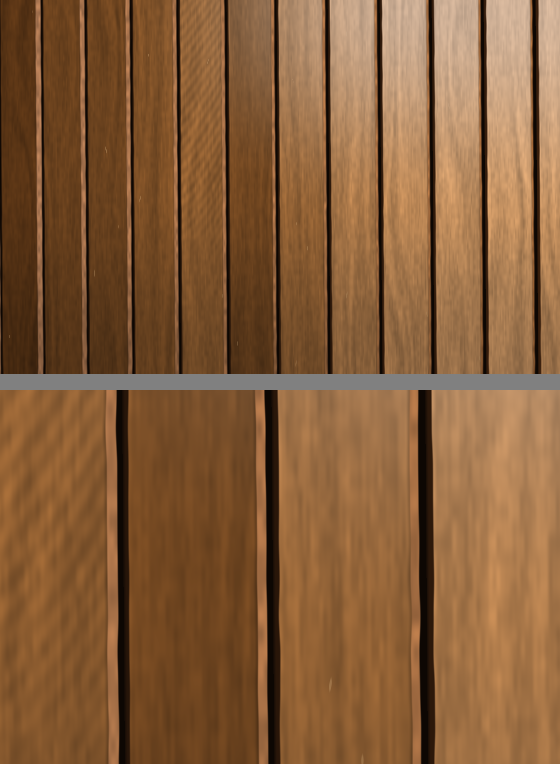
Top, the full canvas; bottom, a detail of the centre.
This texture is drawn by a Shadertoy shader. Its source:

```glsl
// Upright wooden slats with pale side lips and dark gaps, lit from the upper right.
// Slat edges follow a widening pitch; each face gets its own tone, stretched-noise
// grain, slow streaks and sparse scuffs, then a glossy sheen.

// Layout, in fractions of the canvas width
const float FIRST_GAP = 0.0013;
const float PITCH = 0.0746;          // width of the first slat
const float PITCH_GROWTH = 0.0013;   // quadratic widening towards the right
const float WIDENING_END = 7.0;      // slats keep an even width from here on
const float LEAN = 0.005;
const vec2 GAP_WIDTH = vec2(0.0040, 0.0114);   // at left, at right
const vec2 LIP_WIDTH = vec2(0.0118, 0.0030);

// Colours
const vec3 WOOD_DARK = vec3(0.31, 0.18, 0.07);
const vec3 WOOD_MID = vec3(0.52, 0.335, 0.165);
const vec3 WOOD_LIGHT = vec3(0.76, 0.56, 0.37);
const vec3 LIP_LEFT = vec3(0.66, 0.46, 0.32);
const vec3 LIP_RIGHT = vec3(0.64, 0.41, 0.22);
const vec3 GAP_BLACK = vec3(0.05, 0.027, 0.012);
const vec3 GAP_BROWN = vec3(0.22, 0.12, 0.05);
const vec3 SHEEN = vec3(0.82, 0.72, 0.64);
const vec3 SCUFF = vec3(0.78, 0.62, 0.43);

// Lightness of each slat, left to right
const float TONE[12] = float[](0.03, 0.20, 0.25, 0.37, 0.54, 0.25,
                               0.58, 0.77, 0.87, 0.96, 1.0, 0.96);
const float RIPPLED_SLAT = 4.0;
const float FIBRE_CONTRAST = 0.22;
const float STREAK_CONTRAST = 0.17;
const float SHEEN_STRENGTH = 0.82;

float hash(vec2 p) {
    vec3 h = fract(p.xyx * 0.1031);
    h += dot(h, h.yzx + 33.33);
    return fract((h.x + h.y) * h.z);
}

float noise(vec2 p) {
    vec2 i = floor(p), f = fract(p);
    f = f * f * (3.0 - 2.0 * f);
    return mix(mix(hash(i), hash(i + vec2(1, 0)), f.x),
               mix(hash(i + vec2(0, 1)), hash(i + vec2(1, 1)), f.x), f.y);
}

// Centre of gap number n
float gapCentre(float n) {
    float k = min(n, WIDENING_END);
    float evenPitch = PITCH + 2.0 * PITCH_GROWTH * WIDENING_END;
    return FIRST_GAP + k * (PITCH + PITCH_GROWTH * k) + (n - k) * evenPitch;
}

// Inverse of gapCentre, rounded down
float slatIndex(float x) {
    float bend = gapCentre(WIDENING_END);
    float evenPitch = PITCH + 2.0 * PITCH_GROWTH * WIDENING_END;
    if (x > bend) return floor(WIDENING_END + (x - bend) / evenPitch);
    float root = sqrt(PITCH * PITCH + 4.0 * PITCH_GROWTH * (x - FIRST_GAP));
    return floor((root - PITCH) / (2.0 * PITCH_GROWTH));
}

vec3 woodColour(float t) {
    return t < 0.5 ? mix(WOOD_DARK, WOOD_MID, 2.0 * t)
                   : mix(WOOD_MID, WOOD_LIGHT, 2.0 * t - 1.0);
}

// Brightness factor of the grain; p is local to the slat
float grain(vec2 p, float id) {
    vec2 seed = vec2(id * 37.0, id * 11.0);
    float fibre = 0.6 * noise(p * vec2(420, 48) + seed)
                + 0.4 * noise(p * vec2(230, 110) + seed.yx) - 0.5;
    float warp = noise(p * vec2(22, 3.5) + seed);
    float streak = noise(vec2(p.x * 130.0 + warp * 7.0, p.y * 3.0) + seed) - 0.5;
    float rings = sin(p.x * 190.0 + warp * 15.0 + p.y * 4.0) * 0.22;
    float g = 1.0 + FIBRE_CONTRAST * fibre + STREAK_CONTRAST * (streak + rings);
    if (id == RIPPLED_SLAT) {
        float phase = 300.0 * (p.y - 0.9 * p.x - 5.0 * p.x * p.x) + 7.0 * warp;
        g += 0.055 * sin(phase) * smoothstep(0.12, 0.4, p.y);
    }
    return g;
}

// Rare short pale marks, one chance per cell
float scuffs(vec2 p, float id) {
    vec2 g = p * vec2(45, 24), cell = floor(g) + id * 17.0;
    vec2 d = fract(g) - 0.3 - 0.4 * vec2(hash(cell + 5.0), hash(cell + 9.0));
    d.x += d.y * (hash(cell + 3.0) - 0.5);
    float size = 0.5 + 0.5 * hash(cell + 2.0);
    float mark = 1.0 - smoothstep(0.4, 1.0, length(d / (vec2(0.07, 0.2) * size)));
    return mark * step(0.955, hash(cell));
}

void mainImage(out vec4 fragColor, in vec2 fragCoord) {
    vec2 uv = fragCoord / iResolution.xy;
    vec2 p = fragCoord / iResolution.x;
    float pixel = 1.0 / iResolution.x;
    float x = uv.x + (uv.y - 0.5) * LEAN;

    // Slat under this point and its distances to both gaps
    float id = slatIndex(x);
    float left = gapCentre(id), right = gapCentre(id + 1.0);
    float wobble = 0.0008 * (noise(vec2(id * 9.0, p.y * 45.0)) - 0.5);
    float fromLeft = x - left - 0.5 * mix(GAP_WIDTH.x, GAP_WIDTH.y, left) + wobble;
    float fromRight = right - x - 0.5 * mix(GAP_WIDTH.x, GAP_WIDTH.y, right) + wobble;
    vec2 local = vec2(x - left, p.y);

    // Face: tone, grain and scuffs
    float tone = TONE[int(clamp(id, 0.0, 11.0))];
    float g = grain(local, id);
    vec3 colour = woodColour(tone) * g;
    colour = mix(colour, SCUFF, 0.4 * scuffs(local, id));
    colour *= mix(0.80, 1.04, smoothstep(0.0, 0.55, uv.y));

    // Sheen falling from the upper right, reaching lower on the last slats
    float reach = mix(0.56, 0.32, uv.x) + 0.12 * (hash(vec2(id, 4.0)) - 0.5);
    float sheen = smoothstep(reach, 1.0, uv.y) * smoothstep(0.22, 0.75, uv.x);
    colour = mix(colour, SHEEN * mix(1.0, g, 0.45), SHEEN_STRENGTH * sheen);
    colour *= 1.0 + 0.10 * (1.0 - smoothstep(0.0, 0.003, fromLeft));

    // Pale lip on the right side, with a fine shadow where it meets the face
    float lipEdge = fromRight - mix(LIP_WIDTH.x, LIP_WIDTH.y, sqrt(max(right, 0.0)));
    vec3 lip = mix(LIP_LEFT, LIP_RIGHT, uv.x) * mix(0.8, 1.03, smoothstep(0.0, 0.5, uv.y));
    lip *= 0.86 + 0.28 * noise(vec2(x * 260.0, p.y * 90.0));
    colour *= 1.0 - 0.22 * (1.0 - smoothstep(0.0, 0.0025, abs(lipEdge)));
    colour = mix(lip, colour, smoothstep(-pixel, pixel, lipEdge));

    // Gap: black beside the lip, brown wood showing on its right half
    float depth = smoothstep(-0.001, 0.002, x - left) * step(fromLeft, fromRight);
    vec3 gap = mix(GAP_BLACK, GAP_BROWN, depth * (0.3 + 0.7 * uv.x));
    colour = mix(gap, colour, smoothstep(-pixel, pixel, min(fromLeft, fromRight)));

    fragColor = vec4(clamp(colour, 0.0, 1.0), 1.0);
}
```
